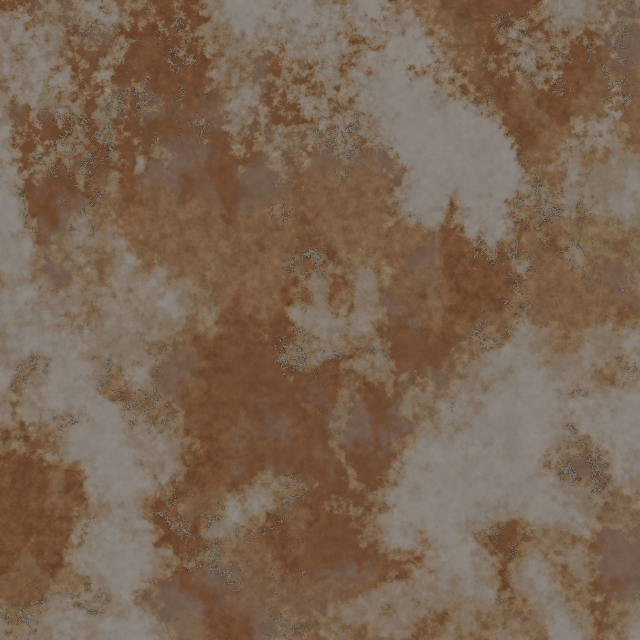
Write a WebGL 1 fragment shader that draws this texture.

```glsl
precision highp float;
// Weathered metal sheet: pale flaking paint over streaked, mottled rust.

uniform vec2 u_resolution;

const vec3 PAINT_GREY = vec3(0.525, 0.500, 0.470);
const vec3 PAINT_TAN = vec3(0.510, 0.445, 0.380);
const vec3 OCHRE_EDGE = vec3(0.495, 0.410, 0.305);
const vec3 RUST_BROWN = vec3(0.475, 0.360, 0.260);
const vec3 RUST_MAUVE = vec3(0.445, 0.360, 0.305);
const vec3 RUST_DARK = vec3(0.430, 0.285, 0.185);
const vec3 FLECK_BLUE = vec3(0.480, 0.490, 0.480);
const vec3 SCRATCH_TINT = vec3(0.560, 0.430, 0.300);

const float PAINT_LEVEL = 0.54;   // higher leaves less paint
const float PATCH_SCALE = 5.5;
const float GRAIN_SCALE = 95.0;
const float DRIP_SCALE = 30.0;
const float DRIP_STRENGTH = 0.30;
const float STAIN_SCALE = 11.0;
const int SCRATCHES = 8;

float hash(vec2 p) {
  vec3 q = fract(vec3(p.xyx) * 0.1031);
  q += dot(q, q.yzx + 33.33);
  return fract((q.x + q.y) * q.z);
}

float noise(vec2 p) {
  vec2 cell = floor(p), f = fract(p);
  f = f * f * (3.0 - 2.0 * f);
  return mix(mix(hash(cell), hash(cell + vec2(1.0, 0.0)), f.x),
             mix(hash(cell + vec2(0.0, 1.0)), hash(cell + 1.0), f.x), f.y);
}

float fbm(vec2 p, float gain) {
  float sum = 0.0, total = 0.0, weight = 1.0;
  for (int i = 0; i < 6; i++) {
    sum += weight * noise(p);
    total += weight;
    weight *= gain;
    p = mat2(1.6, 1.2, -1.2, 1.6) * p + 17.3;
  }
  return sum / total;
}

// Height of the paint layer above the level where rust shows through.
float paintHeight(vec2 p, float grain, float drip) {
  vec2 warp = vec2(fbm(p * 7.0 + 31.0, 0.5), fbm(p * 7.0 + 57.0, 0.5)) - 0.5;
  float h = fbm((p + 0.09 * warp) * PATCH_SCALE + 4.0, 0.58);
  float line = p.y + 0.22 * (noise(vec2(p.x * 5.0, 9.0)) - 0.5);
  float top = smoothstep(0.66, 0.80, line);
  float band = smoothstep(0.46, 0.62, line) * (1.0 - smoothstep(0.76, 0.92, line));
  h += 0.085 * top - 0.07 * band;
  h += DRIP_STRENGTH * band * (drip - 0.5);
  h += (0.12 + 0.18 * top) * (grain - 0.5);
  return h - PAINT_LEVEL;
}

// Round dried-water stains: x is the fill, y the rim.
vec2 stains(vec2 p) {
  vec2 q = p * STAIN_SCALE + 0.5 * vec2(noise(p * 28.0), noise(p * 28.0 + 40.0));
  vec2 cell = floor(q);
  vec2 center = 0.4 + 0.2 * vec2(hash(cell + 3.0), hash(cell + 8.0));
  float radius = 0.16 + 0.20 * hash(cell + 21.0);
  float d = length(fract(q) - center) - radius;
  float present = step(0.52, hash(cell + 70.0));
  present *= (1.0 - smoothstep(0.28, 0.42, p.x)) * (1.0 - smoothstep(0.52, 0.66, p.y));
  return present * vec2(1.0 - smoothstep(-0.04, 0.03, d), 1.0 - smoothstep(0.0, 0.04, abs(d)));
}

// Thin, faint diagonal scratches on the right-hand side.
float scratches(vec2 p) {
  float mark = 0.0;
  for (int i = 0; i < SCRATCHES; i++) {
    float id = float(i);
    vec2 start = vec2(0.72 + 0.25 * hash(vec2(id, 1.0)), 0.40 + 0.25 * hash(vec2(id, 2.0)));
    float angle = mix(0.3, 2.4, hash(vec2(id, 3.0)));
    vec2 dir = vec2(cos(angle), sin(angle));
    float along = clamp(dot(p - start, dir), 0.0, 0.05 + 0.1 * hash(vec2(id, 4.0)));
    mark = max(mark, 1.0 - smoothstep(0.0004, 0.0022, length(p - start - dir * along)));
  }
  return mark;
}

void main() {
  vec2 p = gl_FragCoord.xy / u_resolution.y;
  float grain = fbm(p * GRAIN_SCALE, 0.65);
  float blotch = fbm(p * 24.0 + 80.0, 0.65);
  vec2 dripPos = vec2(p.x + 0.012 * (blotch - 0.5), p.y);
  float drip = 0.65 * noise(dripPos * vec2(DRIP_SCALE, 4.0))
             + 0.35 * noise(dripPos * vec2(DRIP_SCALE * 2.3, 7.0) + 13.0);
  float h = paintHeight(p, grain, drip);

  // Rust: smooth mauve areas, grainy brown ones, dark orange runs.
  float mauve = smoothstep(0.44, 0.60, fbm(p * 5.0 + 120.0, 0.5));
  float darkness = fbm(p * vec2(8.0, 5.5) + 200.0, 0.6) + 0.28 * (blotch - 0.5);
  darkness += 0.12 * (0.5 - drip) * smoothstep(0.4, 0.6, p.y);
  vec3 rust = mix(RUST_BROWN, RUST_MAUVE, mauve);
  rust = mix(rust, RUST_DARK, 0.9 * smoothstep(0.48, 0.64, darkness));
  rust += mix(0.20, 0.10, mauve) * (grain - 0.5) * vec3(1.0, 0.85, 0.65);
  vec2 stain = stains(p);
  rust = mix(rust, OCHRE_EDGE, 0.35 * stain.x + 0.25 * stain.y);
  rust = mix(rust, SCRATCH_TINT, 0.3 * scratches(p));

  // Paint: grey in the thick parts, tan where it thins out.
  vec3 paint = mix(PAINT_TAN, PAINT_GREY, smoothstep(0.01, 0.13, h + 0.15 * (blotch - 0.5)));
  paint += 0.07 * (grain - 0.5) + 0.05 * (blotch - 0.5) * vec3(1.0, 1.1, 1.3);

  vec3 color = mix(rust, OCHRE_EDGE + 0.16 * (grain - 0.5), 0.85 * smoothstep(-0.065, -0.015, h));
  color = mix(color, paint, smoothstep(-0.015, 0.025, h));

  // Curled blue-grey flecks with dark borders, clustered near paint edges.
  float curl = abs(fbm(p * 60.0 + 300.0, 0.5) - 0.5);
  float cluster = smoothstep(0.50, 0.60, fbm(p * 9.0 + 400.0, 0.55));
  cluster *= smoothstep(-0.13, -0.07, h) * (1.0 - smoothstep(0.0, 0.05, h));
  color *= 1.0 - 0.20 * cluster * (1.0 - smoothstep(0.03, 0.07, curl));
  color = mix(color, FLECK_BLUE, 0.75 * cluster * (1.0 - smoothstep(0.010, 0.030, curl)));

  gl_FragColor = vec4(clamp(color, 0.0, 1.0), 1.0);
}
```
